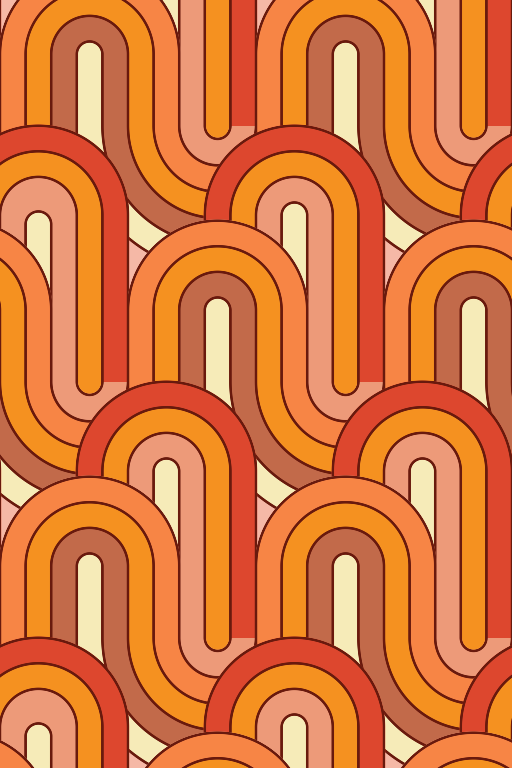
This pattern is drawn by a WebGL 1 fragment shader. Its source:

```glsl
precision highp float;
uniform vec2 u_resolution;

// Lengths are in band widths
#define VIEW_HEIGHT 30.0
#define TILE 10.0
#define RADIUS 3.5
#define FIRST_TOP 18.62
#define RED_LIFT 3.71
#define RED_SHIFT 3.0
#define HALF_LINE 0.051
#define SAG 0.97
#define SLOT_DROP 0.35

const vec3 INK = vec3(0.41, 0.10, 0.05);
const vec3 CREAM = vec3(0.965, 0.92, 0.72);
const vec3 BROWN = vec3(0.76, 0.415, 0.29);
const vec3 ORANGE = vec3(0.96, 0.57, 0.125);
const vec3 CORAL = vec3(0.97, 0.52, 0.27);
const vec3 PINK = vec3(0.93, 0.605, 0.475);
const vec3 RED = vec3(0.865, 0.28, 0.18);
const vec3 BLUSH = vec3(0.96, 0.72, 0.65);

float wrapX(float x, float left) {
  return mod(x - left, TILE) + left;
}

// Distance from the spine of a round arch with straight legs, top at y = 0
float archRadius(vec2 q) {
  return length(vec2(q.x, min(q.y - RADIUS, 0.0)));
}

vec3 redBands(float r) {
  if (r < 0.5) return CREAM;
  if (r < 1.5) return PINK;
  return r < 2.5 ? ORANGE : RED;
}

vec3 coralBands(float r) {
  if (r < -0.5) return BLUSH;
  if (r < 0.5) return CREAM;
  if (r < 1.5) return BROWN;
  if (r < 2.5) return ORANGE;
  return r < 3.5 ? CORAL : PINK;
}

// Lays outlined bands over the layers behind them
void paint(inout vec3 color, vec3 fill, float r, float limit, float pixel) {
  float edge = abs(fract(max(r, -1.0)) - 0.5);
  float soft = 0.5 * pixel;
  float line = 1.0 - smoothstep(HALF_LINE - soft, HALF_LINE + soft, edge);
  float cover = 1.0 - smoothstep(-soft, soft, r - limit - HALF_LINE);
  color = mix(color, mix(fill, INK, line), cover);
}

void paintRed(inout vec3 color, vec2 p, vec2 q, float pixel) {
  q.x = wrapX(q.x, -0.5 * TILE);
  float r = archRadius(q);
  // The leftmost arches have a shorter slot
  float drop = p.x - q.x < 2.0 ? SLOT_DROP : 0.0;
  if (r < 1.0) r = min(archRadius(q - vec2(0.0, drop)), 1.0);
  paint(color, redBands(r), r, RADIUS, pixel);
}

void paintCoral(inout vec3 color, vec2 q, float pixel) {
  q.x = wrapX(q.x, -RADIUS);
  float turn = TILE - RED_LIFT;
  float r = archRadius(q);
  float limit = RADIUS;
  // The right leg bends sideways and gains the pink band
  if (q.y > turn && q.x > 0.0) {
    float bend = 0.5 * TILE;
    r = bend - length(vec2(q.x - bend, (q.y - turn) * SAG));
    limit = RADIUS + 1.0;
  }
  paint(color, coralBands(r), r, limit, pixel);
}

void main() {
  float pixel = VIEW_HEIGHT / u_resolution.y;
  vec2 p = vec2(gl_FragCoord.x, u_resolution.y - gl_FragCoord.y) * pixel;
  float row = floor((p.y - FIRST_TOP) / TILE);
  vec3 color = BLUSH;

  // Back to front: each lower row overlaps the one above
  for (int i = -1; i <= 1; i++) {
    float n = row + float(i);
    float stagger = 0.5 * TILE * mod(n, 2.0);
    vec2 q = p - vec2(RADIUS + stagger, FIRST_TOP + TILE * n);
    paintRed(color, p, q - vec2(RED_SHIFT, -RED_LIFT), pixel);
    paintCoral(color, q, pixel);
  }
  gl_FragColor = vec4(color, 1.0);
}
```
